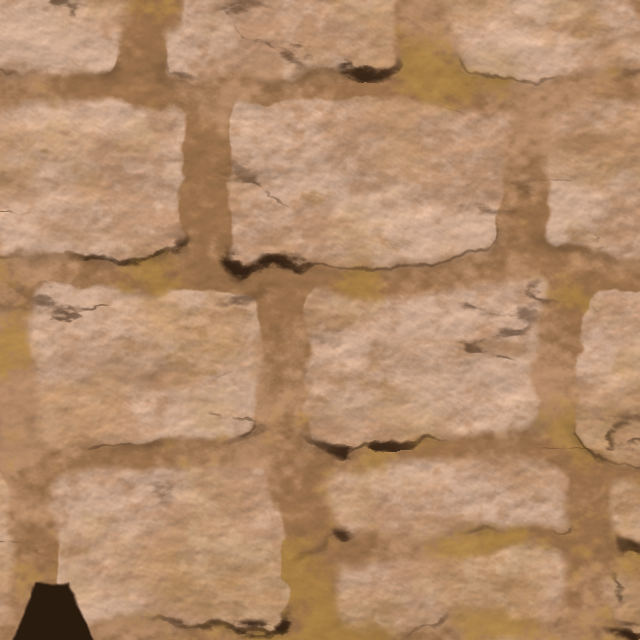
Write a WebGL 1 fragment shader that draws this texture.

```glsl
precision highp float;
// Weathered sandstone wall: rough pale blocks, brown mortar, dark cracks and ochre lichen.
uniform vec2 u_resolution;

const vec3 STONE_LIGHT = vec3(0.80, 0.66, 0.56);
const vec3 STONE_MID = vec3(0.71, 0.55, 0.43);
const vec3 STONE_DARK = vec3(0.60, 0.44, 0.30);
const vec3 STONE_TAN = vec3(0.74, 0.57, 0.40);
const vec3 MORTAR_DARK = vec3(0.60, 0.44, 0.295);
const vec3 MORTAR_LIGHT = vec3(0.70, 0.535, 0.40);
const vec3 LICHEN = vec3(0.67, 0.51, 0.25);
const vec3 SHADOW = vec3(0.22, 0.14, 0.08);

const float ROW_HEIGHT = 0.29;
const float STONE_WIDTH = 0.43;
const vec2 HALF_GAP = vec2(0.036, 0.024);
const float CORNER = 0.022;
const float WARP = 0.10;
const float ROUGHNESS = 0.026;
const vec2 EDGE_SOFT = vec2(0.003, 0.013);  // crisp and worn edges
const float RELIEF = 0.95;
const vec2 TO_LIGHT = vec2(-0.002, 0.005);
const vec2 HOLE_POS = vec2(0.082, 0.09);    // centre x, top y
const vec2 HOLE_WIDTH = vec2(0.06, 0.026);  // half width at the foot and top

float hash(vec2 p) {
  return fract(sin(dot(p, vec2(127.1, 311.7))) * 43758.5453);
}

float noise(vec2 p) {
  vec2 i = floor(p), f = fract(p);
  f = f * f * (3.0 - 2.0 * f);
  return mix(mix(hash(i), hash(i + vec2(1.0, 0.0)), f.x),
             mix(hash(i + vec2(0.0, 1.0)), hash(i + 1.0), f.x), f.y);
}

float fbm(vec2 p) {
  float sum = 0.0, amp = 0.5;
  for (int i = 0; i < 5; i++) {
    sum += amp * noise(p);
    p = mat2(0.96, 0.28, -0.28, 0.96) * p * 2.03 + 17.3;
    amp *= 0.5;
  }
  return sum;
}

float surfaceHeight(vec2 p) {
  return fbm(p * vec2(9.0, 13.0)) + 0.5 * fbm(p * vec2(30.0, 38.0) + 5.0);
}

// Jittered position of the vertical joint inside a column, in stone widths
float joint(float col, float row) {
  return col + 0.5 + 0.14 * (hash(vec2(col, row)) - 0.5);
}

// x: signed distance to the stone, y: height within it from -1 to 1, z: stone id
vec3 stoneField(vec2 p) {
  float row = floor(p.y / ROW_HEIGHT);
  float stagger = 0.16 - row * (0.06 + 0.055 * row);
  float x = p.x / STONE_WIDTH - stagger + 0.5;
  float col = floor(x);
  if (x < joint(col, row)) col -= 1.0;
  vec2 sides = vec2(joint(col, row), joint(col + 1.0, row)) + stagger - 0.5;
  sides *= STONE_WIDTH;

  // Low courses on the right are split into two thinner ones
  float split = step(0.5, sides.x + 0.05) * (1.0 - step(0.5, row));
  float height = ROW_HEIGHT * (1.0 - 0.5 * split);
  float course = floor(p.y / height);
  float id = hash(vec2(col + 3.7, course + 9.1 * split));
  vec2 centre = vec2(0.5 * (sides.x + sides.y), (course + 0.5) * height);
  centre.y += 0.014 * (id - 0.5);
  vec2 halfSize = 0.5 * vec2(sides.y - sides.x, height);
  halfSize -= HALF_GAP * (0.75 + 0.4 * id);
  vec2 q = p - centre;
  vec2 e = abs(q) - halfSize + CORNER;
  float d = length(max(e, 0.0)) + min(max(e.x, e.y), 0.0) - CORNER;
  return vec3(d, q.y / halfSize.y, id);
}

void main() {
  vec2 p = gl_FragCoord.xy / u_resolution.y;
  vec2 warped = p + WARP * (vec2(fbm(p * 5.0), fbm(p * 5.0 + 31.0)) - 0.48);
  vec3 stone = stoneField(warped);
  float d = stone.x + ROUGHNESS * (fbm(p * 24.0) - 0.48);
  float wear = smoothstep(0.3, 0.7, noise(p * 9.0 + 55.0));
  float soft = mix(EDGE_SOFT.x, EDGE_SOFT.y, wear);
  float isStone = 1.0 - smoothstep(-soft, soft, d);

  // Stone: blotches, speckle, warm stains and flat dark strata
  float grain = fbm(p * vec2(60.0, 72.0) + 8.0);
  float blotch = fbm(p * vec2(8.0, 11.0) + stone.z * 40.0);
  float strata = fbm(p * vec2(10.0, 22.0) + 63.0);
  vec3 block = mix(STONE_MID, STONE_LIGHT, smoothstep(0.32, 0.6, 0.55 * blotch + 0.45 * grain));
  block = mix(block, STONE_TAN, 0.5 * smoothstep(0.5, 0.68, fbm(p * 8.0 + 91.0)));
  block = mix(block, STONE_DARK, 0.6 * smoothstep(0.54, 0.72, 0.75 * strata + 0.25 * grain));

  // Mortar: smoother, with lichen spreading low and to the right
  float patches = 0.7 * fbm(p * 6.0 + 47.0) + 0.3 * grain;
  vec3 mortar = mix(MORTAR_DARK, MORTAR_LIGHT, smoothstep(0.38, 0.62, patches));
  mortar *= 0.92 + 0.16 * grain;
  float damp = (1.0 - smoothstep(0.05, 0.5, p.y)) * mix(0.3, 1.0, p.x);
  float growth = 0.75 * fbm(p * 9.0 + 23.0) + 0.25 * grain;
  float lichen = smoothstep(0.5, 0.68, growth + 0.16 * damp);
  vec3 color = mix(mortar, block, isStone);
  color = mix(color, LICHEN, lichen * mix(0.7, 0.22, isStone));

  // Relief lit from above
  float slope = surfaceHeight(p) - surfaceHeight(p + TO_LIGHT);
  color *= 1.0 + clamp(RELIEF * slope, -0.18, 0.15) * mix(0.5, 1.0, isStone);

  // Broken cracks under the stones, opening into ragged gaps in places
  float opening = smoothstep(0.58, 0.82, noise(p * vec2(7.0, 5.0) + 12.0));
  float ragged = smoothstep(0.3, 0.62, fbm(p * vec2(34.0, 60.0) + 19.0));
  float width = mix(0.001, 0.011, opening) * (0.3 + 1.3 * ragged);
  float line = d - 0.003 + 0.010 * (noise(p * vec2(30.0, 18.0)) - 0.5);
  float crack = 1.0 - smoothstep(0.3 * width, width + 0.003, abs(line));
  crack *= smoothstep(0.7, 0.95, -stone.y);
  crack *= smoothstep(0.45, 0.72, noise(p * vec2(12.0, 6.0) + 3.0) + 0.35 * opening);
  color = mix(color, SHADOW, crack * mix(0.4, 0.95, opening) * mix(0.55, 1.0, ragged));

  // Soft shade below the stones, absent where they are worn
  float under = smoothstep(0.6, 1.0, -stone.y) * (1.0 - smoothstep(0.0, 0.018, abs(d - 0.006)));
  color *= 1.0 - 0.14 * under * (1.0 - 0.7 * wear);

  // Short, nearly level fissures, on faces and in mortar alike
  float level = noise(p * vec2(7.0, 19.0) + 70.0 + 1.6 * strata);
  float fissure = 1.0 - smoothstep(0.01, 0.08, abs(level - 0.5));
  fissure *= smoothstep(0.62, 0.8, noise(p * vec2(8.0, 13.0) + 29.0)) * ragged;
  color = mix(color, SHADOW, 0.5 * fissure * mix(0.5, 1.0, isStone));

  // Dark tapered hole at the foot of the wall
  float taper = mix(HOLE_WIDTH.x, HOLE_WIDTH.y, p.y / HOLE_POS.y);
  float hole = max(abs(p.x - HOLE_POS.x) - taper, p.y - HOLE_POS.y);
  hole += 0.016 * (fbm(p * 22.0) - 0.48);
  color = mix(color, SHADOW * 0.75, 1.0 - smoothstep(-EDGE_SOFT.x, EDGE_SOFT.x, hole));

  gl_FragColor = vec4(color, 1.0);
}
```
